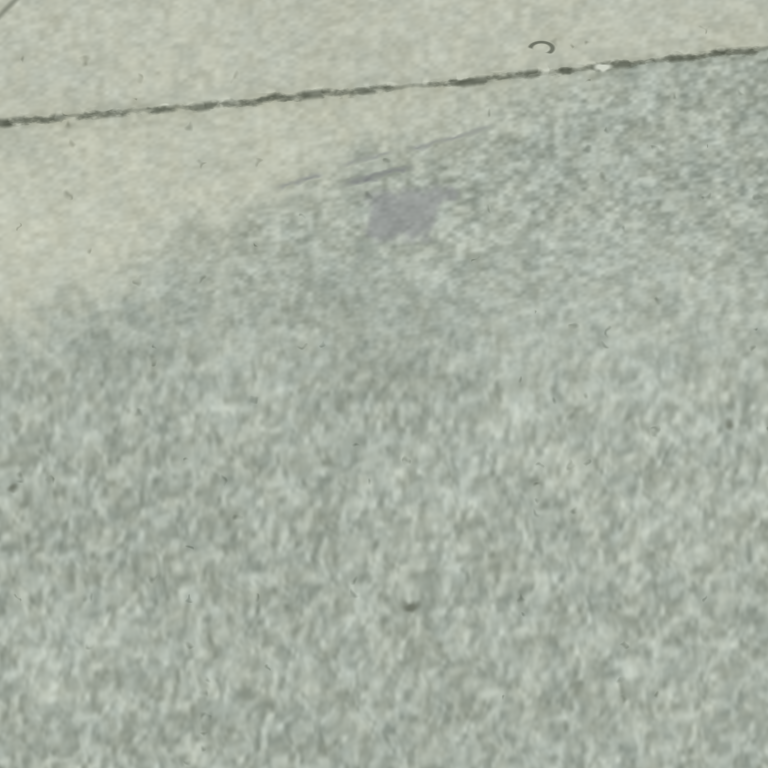
Give the GLSL for this texture, as a Shadertoy shader.

```glsl
const vec3 GREY_CONCRETE = vec3(0.648, 0.680, 0.634);
const vec3 PALE_CONCRETE = vec3(0.732, 0.748, 0.684);
const vec3 FAR_SLAB = vec3(0.728, 0.745, 0.685);
const vec3 JOINT_DARK = vec3(0.36, 0.38, 0.33);
const vec3 STAIN_COLOR = vec3(0.575, 0.590, 0.585);
const vec3 CHIP_COLOR = vec3(0.81, 0.83, 0.78);
const vec2 NEAR_GRAIN = vec2(108.0, 72.0);
const vec2 FAR_GRAIN = vec2(92.0, 125.0);
const float GRAIN_LEAN = 0.16;
const float GREY_CONTRAST = 0.21;
const float PALE_CONTRAST = 0.10;
const float PIT_DENSITY = 0.05;
const float JOINT_WIDTH = 0.0075;

float hash(vec2 p) {
    vec3 q = fract(p.xyx * vec3(0.1031, 0.1030, 0.0973));
    q += dot(q, q.yzx + 33.33);
    return fract((q.x + q.y) * q.z);
}

float noise(vec2 p) {
    vec2 cell = floor(p), f = fract(p);
    f = f * f * (3.0 - 2.0 * f);
    float low = mix(hash(cell), hash(cell + vec2(1, 0)), f.x);
    float high = mix(hash(cell + vec2(0, 1)), hash(cell + vec2(1, 1)), f.x);
    return mix(low, high, f.y);
}

// Centred fractal noise
float fbm(vec2 p) {
    float sum = 0.0, weight = 0.5;
    for (int i = 0; i < 4; i++) {
        sum += weight * (noise(p) - 0.5);
        p = mat2(0.8, 0.6, -0.6, 0.8) * p * 2.03 + 17.3;
        weight *= 0.5;
    }
    return sum;
}

float blob(vec2 p, vec2 center, vec2 radius) {
    vec2 d = (p - center) / radius;
    return exp(-dot(d, d));
}

// Tapered stroke from a to b
float scrape(vec2 p, vec2 a, vec2 b, float width) {
    vec2 ab = b - a;
    float along = clamp(dot(p - a, ab) / dot(ab, ab), 0.0, 1.0);
    float taper = smoothstep(0.0, 0.2, along) * smoothstep(1.0, 0.8, along);
    return taper * (1.0 - smoothstep(0.0, width, length(p - a - ab * along)));
}

// Brushed grain, stretched upward close by and flattened far away
float grain(vec2 p) {
    vec2 leaned = vec2(p.x - GRAIN_LEAN * p.y, p.y) + 0.006 * vec2(noise(p * 40.0), noise(p * 40.0 + 9.0));
    float near = noise(leaned * NEAR_GRAIN) - 0.5;
    near += 0.6 * (noise(mat2(0.9, -0.3, 0.3, 0.9) * leaned * NEAR_GRAIN * 1.7 + 41.0) - 0.5);
    vec2 tilted = vec2(p.x, p.y - 0.12 * p.x);
    float far = noise(tilted * FAR_GRAIN) - 0.5;
    far += 0.6 * (noise(tilted * FAR_GRAIN * 1.8 + 23.0) - 0.5);
    return mix(near, far, smoothstep(0.42, 0.75, p.y)) * 0.72;
}

// Faint ragged pits scattered over a jittered grid
float pits(vec2 p) {
    vec2 q = p * 46.0 + 0.5 * vec2(noise(p * 120.0), noise(p * 120.0 + 31.0));
    vec2 cell = floor(q);
    vec2 center = 0.35 + 0.3 * vec2(hash(cell + 3.1), hash(cell + 8.7));
    float radius = 0.18 + 0.16 * hash(cell + 5.3);
    return (1.0 - smoothstep(0.0, radius, length(fract(q) - center))) * step(1.0 - PIT_DENSITY, hash(cell));
}

void mainImage(out vec4 fragColor, in vec2 fragCoord) {
    vec2 uv = fragCoord / iResolution.xy;
    float broad = fbm(uv * 6.0);
    float mottle = fbm(uv * vec2(28.0, 32.0) + 7.0);
    float grit = grain(uv);

    // Slabs and the worn pale corner
    float jointY = 0.840 + 0.082 * uv.x + 0.0145 * uv.x * uv.x;
    float fromJoint = uv.y - jointY + 0.008 * fbm(vec2(uv.x * 45.0, 2.0));
    float slab = smoothstep(-0.004, 0.004, fromJoint);
    float fromWear = uv.y - 0.565 - 0.45 * uv.x + 0.03 * broad + 0.06 * mottle;
    float pale = smoothstep(-0.07, 0.075, fromWear);
    vec3 color = mix(GREY_CONCRETE, PALE_CONCRETE, pale);
    color = mix(color, FAR_SLAB, slab);
    pale = max(pale, slab);

    // Broad light and dark patches
    float tone = 0.02 * broad + 0.11 * mottle * mix(1.0, 0.45, pale);
    tone += 0.030 * blob(uv, vec2(0.80, 0.50), vec2(0.26, 0.24));
    tone += 0.028 * blob(uv, vec2(0.30, 0.50), vec2(0.10, 0.07));
    tone += 0.055 * blob(uv, vec2(0.07, 0.11), vec2(0.04, 0.05));
    tone += 0.022 * blob(uv, vec2(0.06, 0.69), vec2(0.15, 0.10));
    tone += 0.025 * blob(uv, vec2(0.80, 0.68), vec2(0.05, 0.03));
    tone -= 0.025 * blob(uv, vec2(0.50, 0.53), vec2(0.12, 0.10));
    tone -= 0.025 * blob(uv, vec2(0.13, 0.54), vec2(0.09, 0.04));
    tone -= 0.025 * blob(uv, vec2(0.12, 0.28), vec2(0.20, 0.08));
    tone -= 0.015 * blob(uv, vec2(0.74, 0.77), vec2(0.14, 0.08));
    color += tone + grit * mix(GREY_CONTRAST, PALE_CONTRAST, pale);
    color += vec3(0.02, 0.004, -0.02) * fbm(uv * 40.0 + 60.0);
    color -= pits(uv) * 0.11;

    // Stain and scrapes
    vec2 stainOffset = abs(uv - vec2(0.525 + 0.35 * (uv.y - 0.72), 0.717));
    float stainEdge = max(stainOffset.x - 0.045, stainOffset.y - 0.030) + 0.07 * mottle;
    color = mix(color, STAIN_COLOR + 0.09 * grit, 0.8 * (1.0 - smoothstep(-0.014, 0.012, stainEdge)));
    vec2 rough = uv + vec2(0.0, 0.012 * mottle + 0.004 * grit);
    float marks = scrape(rough, vec2(0.440, 0.756), vec2(0.545, 0.784), 0.0065);
    marks = max(marks, 0.6 * scrape(rough, vec2(0.355, 0.753), vec2(0.424, 0.774), 0.006));
    marks = max(marks, 0.5 * scrape(rough, vec2(0.520, 0.801), vec2(0.650, 0.840), 0.006));
    marks = max(marks, 0.4 * scrape(rough, vec2(0.440, 0.782), vec2(0.515, 0.802), 0.005));
    color = mix(color, STAIN_COLOR - 0.07, marks * (0.9 + grit));

    // Joint with broken shadow and a soft dusty edge
    float broken = smoothstep(-0.16, 0.14, fbm(uv * vec2(42.0, 75.0) + 12.0));
    float gap = 1.0 - smoothstep(0.15, 1.0, abs(fromJoint) / (JOINT_WIDTH * (0.55 + 0.6 * broken)));
    color -= 0.07 * exp(-abs(fromJoint) / 0.009);
    color = mix(color, JOINT_DARK + 0.12 * grit, gap * mix(0.30, 0.90, broken));
    float crumbs = smoothstep(0.62, 0.80, noise(uv * vec2(65.0, 110.0) + 4.0));
    color += 0.10 * crumbs * exp(-pow((fromJoint - 0.003) / 0.006, 2.0));

    // Hooked twig, corner line, pale chip and large pits
    vec2 hook = (uv - vec2(0.705, 0.937)) / vec2(0.016, 0.009);
    float twig = 1.0 - smoothstep(0.05, 0.32, abs(length(hook) - 0.9));
    twig *= smoothstep(-0.6, -0.2, hook.y + 0.5 * hook.x);
    twig = max(twig, 0.6 * scrape(uv, vec2(-0.010, 0.970), vec2(0.030, 1.010), 0.006));
    color = mix(color, JOINT_DARK, 0.8 * twig);
    color = mix(color, CHIP_COLOR, smoothstep(0.2, 0.8, blob(rough, vec2(0.785, 0.913), vec2(0.013, 0.007))));
    float holes = blob(rough, vec2(0.535, 0.210), vec2(0.013, 0.008));
    holes += 0.8 * blob(rough, vec2(0.950, 0.447), vec2(0.007, 0.009));
    holes += 0.8 * blob(rough, vec2(0.016, 0.366), vec2(0.008, 0.006));
    color = mix(color, JOINT_DARK, 0.75 * smoothstep(0.1, 1.0, holes));

    fragColor = vec4(clamp(color, 0.0, 1.0), 1.0);
}
```
